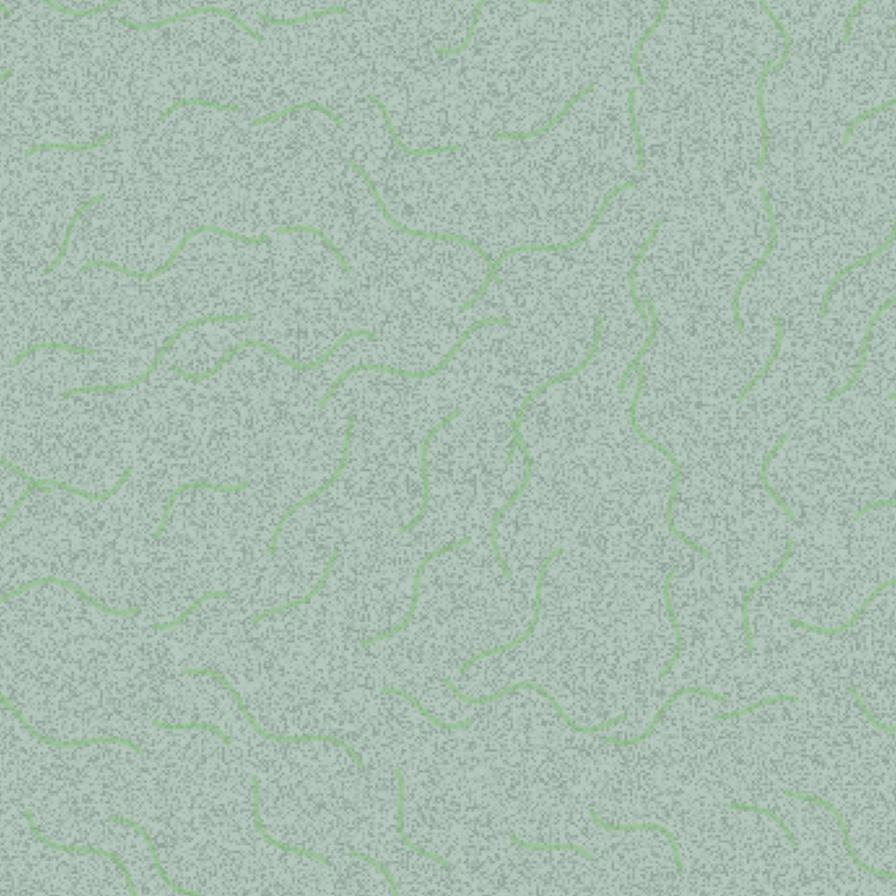
This pattern is drawn by a three.js fragment shader. Its source:

```glsl
// Short wavy green threads scattered over a fine grey-green speckle.
// Each cell of a jittered grid holds one sine-shaped thread, turned by a
// smooth direction field; the speckle is value noise skewed to dark flecks.

varying vec2 vUv;

const vec3 GROUND_LIGHT = vec3(0.715, 0.793, 0.752);
const vec3 GROUND_DARK = vec3(0.55, 0.625, 0.585);
const vec3 THREAD_COLOR = vec3(0.50, 0.75, 0.44);
const float THREAD_OPACITY = 0.47;

const float GRAIN_CELLS = 345.0;      // speckles across the canvas
const float GRAIN_POWER = 2.2;        // above 1 makes dark flecks rarer
const float THREAD_CELLS = 7.6;       // threads across the canvas
const float JITTER = 0.4;             // share of a cell a centre may roam
const vec2 HALF_LENGTH = vec2(0.04, 0.118);
const vec2 AMPLITUDE = vec2(0.011, 0.018);
const vec2 WAVELENGTH = vec2(0.115, 0.165);
const vec2 ANGLE_RANGE = vec2(-1.2, 1.9);
const float ANGLE_SCATTER = 0.4;
const float CORE_RADIUS = 0.0005;     // full strength inside this radius
const float EDGE_RADIUS = 0.006;      // faded out beyond this radius
const float TAU = 6.2831853;

float hash(vec2 p) {
  vec3 q = fract(vec3(p.xyx) * 0.1031);
  q += dot(q, q.yzx + 33.33);
  return fract((q.x + q.y) * q.z);
}

// Independent random value for a cell, chosen by seed
float cellRandom(vec2 id, float seed) {
  return hash(id + seed * vec2(17.3, 41.7));
}

// Value noise; a power above 1 makes high values rarer
float valueNoise(vec2 p, float power) {
  vec2 i = floor(p);
  vec2 f = smoothstep(0.0, 1.0, fract(p));
  vec4 h = vec4(hash(i), hash(i + vec2(1.0, 0.0)),
                hash(i + vec2(0.0, 1.0)), hash(i + vec2(1.0)));
  h = pow(h, vec4(power));
  return mix(mix(h.x, h.y, f.x), mix(h.z, h.w, f.x), f.y);
}

// Distance from a point to the thread that belongs to one cell
float threadDistance(vec2 uv, vec2 id) {
  vec2 offset = vec2(cellRandom(id, 1.0), cellRandom(id, 2.0)) - 0.5;
  vec2 center = (id + 0.5 + JITTER * offset) / THREAD_CELLS;

  // Rotate into the frame of the thread
  float angle = mix(ANGLE_RANGE.x, ANGLE_RANGE.y, valueNoise(id * 0.37 + 57.0, 1.0));
  angle += ANGLE_SCATTER * (cellRandom(id, 3.0) - 0.5);
  vec2 along = vec2(cos(angle), sin(angle));
  vec2 d = uv - center;
  vec2 p = vec2(dot(d, along), dot(d, vec2(-along.y, along.x)));

  // Sine curve, clamped at both ends, with slope-corrected distance
  float halfLength = mix(HALF_LENGTH.x, HALF_LENGTH.y, pow(cellRandom(id, 4.0), 1.4));
  float amplitude = mix(AMPLITUDE.x, AMPLITUDE.y, cellRandom(id, 5.0));
  float frequency = TAU / mix(WAVELENGTH.x, WAVELENGTH.y, cellRandom(id, 6.0));
  float x = clamp(p.x, -halfLength, halfLength);
  float phase = frequency * x + TAU * cellRandom(id, 7.0);
  float slope = amplitude * frequency * cos(phase);
  float across = (p.y - amplitude * sin(phase)) / sqrt(1.0 + slope * slope);
  return length(vec2(p.x - x, across));
}

void main() {
  // Speckled ground
  float fleck = valueNoise(vUv * GRAIN_CELLS, GRAIN_POWER);
  vec3 color = mix(GROUND_LIGHT, GROUND_DARK, fleck);

  // Nearest thread among the neighbouring cells
  vec2 cell = floor(vUv * THREAD_CELLS);
  float nearest = 1.0;
  for (int j = -1; j <= 1; j++) {
    for (int i = -1; i <= 1; i++) {
      nearest = min(nearest, threadDistance(vUv, cell + vec2(float(i), float(j))));
    }
  }

  // Translucent, soft-edged thread lets the speckle show through
  float thread = 1.0 - smoothstep(CORE_RADIUS, EDGE_RADIUS, nearest);
  color = mix(color, THREAD_COLOR, THREAD_OPACITY * thread);
  gl_FragColor = vec4(color, 1.0);
}
```
